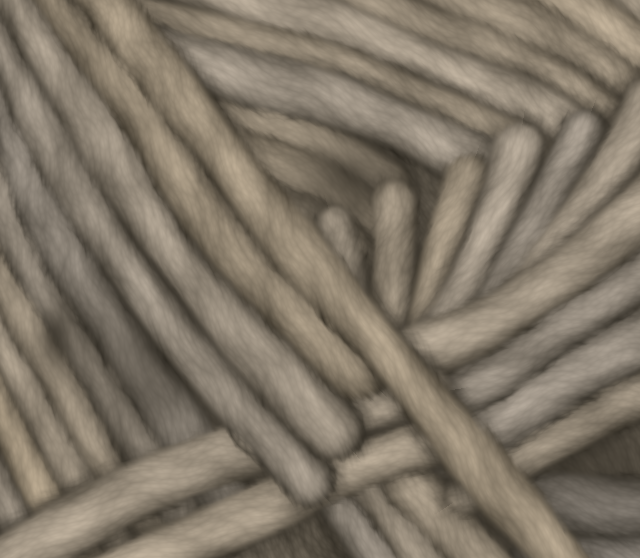
Reproduce this texture procedurally as a Shadertoy shader.

```glsl
// Close view of a ball of soft beige wool: crossing bundles of round, fibrous strands.
#define DARK vec3(0.24, 0.218, 0.18)
#define LIGHT vec3(0.675, 0.625, 0.555)
#define AMBIENT 0.29          // tone at the rim of a strand
#define ROUNDNESS 0.58        // extra tone along its crown
#define FIBRE_CONTRAST 0.33
#define TWIST 0.22            // slant of the fibres along a strand
#define EDGE 0.009            // softness of the outline
#define FUZZ 0.014            // raggedness of the outline
#define SHADOW_REACH 0.034
#define SHADOW_DEPTH 0.66
#define JITTER 0.024

float hash(float n) { return fract(sin(n * 12.9898) * 43758.545); }

vec2 hash2(vec2 c) {
    return fract(sin(vec2(dot(c, vec2(127.1, 311.7)), dot(c, vec2(269.5, 183.3)))) * 43758.545);
}

// Distance to the nearest scattered point
float cellular(vec2 p) {
    vec2 cell = floor(p), f = p - cell;
    float nearest = 2.0;
    for (int y = -1; y <= 1; y++)
        for (int x = -1; x <= 1; x++) {
            vec2 o = vec2(x, y);
            vec2 d = o + hash2(cell + o) - f;
            nearest = min(nearest, dot(d, d));
        }
    return sqrt(nearest);
}

// Stretched cells read as fine hairs lying along x
float fibres(vec2 q) {
    q.y += TWIST * q.x + 0.005 * sin(q.x * 37.0);
    float coarse = 0.45 - cellular(q * vec2(15.0, 55.0));
    float fine = 0.45 - cellular(q * vec2(60.0, 140.0) + 31.0);
    return 0.66 * coarse + 0.34 * fine;
}

vec3 woolColor(float tone, float warmth) {
    vec3 c = mix(DARK, LIGHT, clamp(tone, -0.2, 1.2));
    return c * (1.0 + warmth * vec3(0.015, 0.0, -0.035));
}

// Soft dark pocket pressed into the ball
void hollow(inout vec3 col, vec2 p, vec2 center, vec2 size, float depth) {
    vec2 d = (p - center) / size;
    col = mix(col, DARK * 0.9, depth * exp(-dot(d, d)));
}

// One strand along a quadratic curve, laid over col with a soft shadow
void strand(inout vec3 col, vec2 p, vec2 a, vec2 b, vec2 c, float radius, float tone, float seed) {
    vec2 chord = c - a;
    float t = clamp(dot(p - a, chord) / dot(chord, chord), 0.0, 1.0);
    vec2 offset, slope;
    for (int i = 0; i < 5; i++) {
        offset = p - mix(mix(a, b, t), mix(b, c, t), t);
        slope = 2.0 * mix(b - a, c - b, t);
        if (i < 4) t = clamp(t + dot(offset, slope) / dot(slope, slope), 0.0, 1.0);
    }
    float dist = length(offset);
    if (dist > radius * 1.2 + SHADOW_REACH) return;

    vec2 dir = normalize(slope);
    float along = t * length(chord) + dot(offset, dir);
    float across = dir.x * offset.y - dir.y * offset.x;
    float hair = fibres(vec2(along, across) + seed * vec2(1.7, 2.3));
    radius *= 1.0 + 0.07 * sin(along * 14.0 + seed * 5.0);
    float outside = dist - radius + FUZZ * hair;

    // The crease deepens and fades along the strand
    float crease = 0.65 + 0.35 * sin(along * 11.0 + seed * 7.0 + sign(across));
    col = mix(col, DARK * 0.8, SHADOW_DEPTH * crease * (1.0 - smoothstep(-EDGE, SHADOW_REACH, outside)));

    float s = min(dist / radius, 1.1);
    float blotch = sin(along * 23.0 + seed * 3.0 + across * 40.0) * sin(along * 9.0 + seed - across * 20.0);
    float v = AMBIENT + tone + ROUNDNESS * (1.0 - s * s) + FIBRE_CONTRAST * hair + 0.14 * blotch;
    v += dot(offset / radius, vec2(-0.05, 0.13)) - 0.08 * crease * s * s;
    float warmth = 2.0 * hash(seed + 4.0) - 0.9 + 4.0 * tone;
    col = mix(col, woolColor(v, warmth), 1.0 - smoothstep(-EDGE, EDGE, outside));
}

// A bundle blends from the curve a0 b0 c0 to the curve a1 b1 c1
void bundle(inout vec3 col, vec2 p, vec2 a0, vec2 b0, vec2 c0, vec2 a1, vec2 b1, vec2 c1,
            float count, float radius, float tone, float seed) {
    for (float i = 0.0; i < count; i++) {
        float k = i / (count - 1.0), id = seed * 10.0 + i;
        vec2 shift = JITTER * (vec2(hash(id), hash(id + 0.5)) - 0.5);
        float r = radius * (0.84 + 0.32 * hash(id + 0.2));
        float v = tone + 0.2 * (hash(id + 0.7) - 0.5);
        strand(col, p, mix(a0, a1, k) + shift, mix(b0, b1, k) - shift, mix(c0, c1, k) + shift, r, v, id);
    }
}

void mainImage(out vec4 fragColor, in vec2 fragCoord) {
    vec2 p = fragCoord / iResolution.xy * vec2(1.148, 1.0);
    p += 0.004 * sin(p.yx * vec2(13.0, 16.0) + 1.0);

    // Fuzzy depth between the strands
    float depth = 0.24 + 0.4 * fibres(vec2(p.x - p.y, p.x + p.y) * 0.7);
    vec3 col = woolColor(depth + 0.08 * sin(p.x * 17.0 + 2.0 * sin(p.y * 13.0)), 0.0);

    // Dim strands behind the centre and at the bottom
    bundle(col, p, vec2(0.28, 0.82), vec2(0.50, 0.80), vec2(0.68, 0.66),
           vec2(0.28, 0.68), vec2(0.47, 0.63), vec2(0.62, 0.54), 3.0, 0.055, -0.05, 1.0);
    bundle(col, p, vec2(0.93, 0.10), vec2(1.05, 0.08), vec2(1.20, 0.09),
           vec2(0.98, -0.02), vec2(1.10, -0.01), vec2(1.20, -0.02), 2.0, 0.055, -0.16, 2.0);
    bundle(col, p, vec2(0.56, 0.18), vec2(0.64, 0.08), vec2(0.70, -0.03),
           vec2(0.74, 0.14), vec2(0.84, 0.03), vec2(0.93, -0.08), 3.0, 0.042, -0.08, 3.0);
    hollow(col, p, vec2(0.63, 0.68), vec2(0.10, 0.06), 0.6);
    hollow(col, p, vec2(1.08, 0.18), vec2(0.12, 0.08), 0.6);
    // Arcs over the top
    bundle(col, p, vec2(0.72, 1.20), vec2(1.17, 1.02), vec2(1.30, 0.86),
           vec2(0.15, 0.93), vec2(0.64, 0.84), vec2(0.92, 0.67), 7.0, 0.046, 0.04, 4.0);
    // Upright fan in the centre, then the sweep from the right
    bundle(col, p, vec2(0.61, 0.60), vec2(0.62, 0.51), vec2(0.66, 0.37),
           vec2(1.15, 0.81), vec2(1.07, 0.61), vec2(0.90, 0.42), 6.0, 0.040, 0.04, 5.0);
    bundle(col, p, vec2(1.20, 0.32), vec2(1.03, 0.25), vec2(0.85, 0.13),
           vec2(1.20, 0.67), vec2(1.01, 0.46), vec2(0.73, 0.36), 4.0, 0.051, 0.04, 6.0);
    // Steep strands at the lower left, and the pair crossing below
    bundle(col, p, vec2(-0.03, 0.22), vec2(0.01, 0.10), vec2(0.10, -0.03),
           vec2(-0.01, 0.84), vec2(0.12, 0.51), vec2(0.39, 0.13), 6.0, 0.041, -0.02, 7.0);
    hollow(col, p, vec2(0.25, 0.36), vec2(0.11, 0.15), 0.45);
    hollow(col, p, vec2(0.10, 0.40), vec2(0.03, 0.06), 0.7);
    bundle(col, p, vec2(0.75, 0.30), vec2(0.40, 0.22), vec2(-0.03, -0.03),
           vec2(0.78, 0.21), vec2(0.52, 0.12), vec2(0.18, -0.05), 2.0, 0.048, 0.02, 8.0);
    // Long diagonals, with one lying over all
    bundle(col, p, vec2(-0.03, 1.00), vec2(0.15, 0.55), vec2(0.55, 0.13),
           vec2(0.11, 1.04), vec2(0.33, 0.63), vec2(0.64, 0.33), 3.0, 0.049, 0.03, 9.0);
    strand(col, p, vec2(0.16, 1.04), vec2(0.43, 0.66), vec2(1.04, -0.04), 0.045, 0.02, 100.0);

    fragColor = vec4(col, 1.0);
}
```
